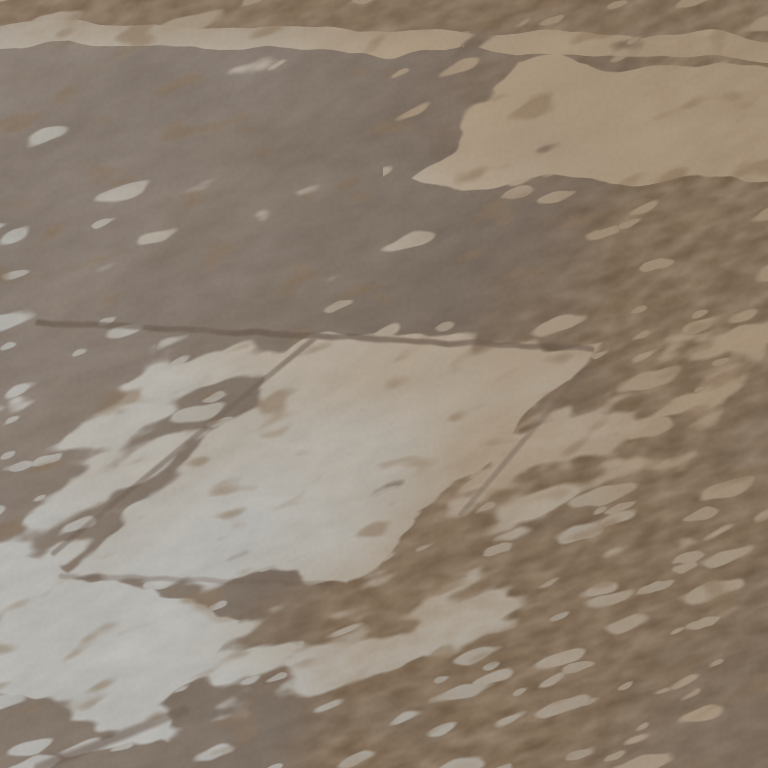
Give the GLSL for this texture, as a Shadertoy shader.

```glsl
// Worn paving slabs under dappled sunlight, with dry litter, dark joints and slanted flecks.

const vec3 SHADE_WARM = vec3(0.455, 0.400, 0.350);
const vec3 SHADE_GREY = vec3(0.535, 0.490, 0.450);
const vec3 SUN_PALE   = vec3(0.705, 0.700, 0.680);
const vec3 SUN_TAN    = vec3(0.660, 0.585, 0.495);
const vec3 LITTER     = vec3(0.525, 0.445, 0.355);
const vec3 JOINT      = vec3(0.410, 0.350, 0.305);
const float GRAIN_ANGLE = 0.36;

vec2 hash2(vec2 p) {
    vec3 q = fract(p.xyx * vec3(0.1031, 0.1030, 0.0973));
    q += dot(q, q.yzx + 33.33);
    return fract((q.xx + q.yz) * q.zy);
}

float cornerSlope(vec2 cell, vec2 offset) {
    float angle = 6.2832 * hash2(cell).x;
    return dot(vec2(cos(angle), sin(angle)), offset);
}

float gradientNoise(vec2 p) {
    vec2 i = floor(p), f = fract(p);
    vec2 w = f * f * f * (f * (f * 6.0 - 15.0) + 10.0);
    vec2 e = vec2(1.0, 0.0);
    float low  = mix(cornerSlope(i, f), cornerSlope(i + e, f - e), w.x);
    float high = mix(cornerSlope(i + e.yx, f - e.yx), cornerSlope(i + 1.0, f - 1.0), w.x);
    return mix(low, high, w.y);
}

float fbm(vec2 p, int octaves) {
    float sum = 0.0, gain = 0.8;
    for (int i = 0; i < octaves; i++) {
        sum += gain * gradientNoise(p);
        p = mat2(1.62, 0.25, -0.25, 1.62) * p + 7.3;
        gain *= 0.55;
    }
    return sum;
}

vec2 rotate(vec2 p, float angle) {
    float c = cos(angle), s = sin(angle);
    return vec2(c * p.x + s * p.y, c * p.y - s * p.x);
}

// Soft parallelogram given by its centre and two half axes.
float patchMask(vec2 p, vec2 centre, vec2 a, vec2 b, float soft) {
    vec2 d = p - centre;
    vec2 k = vec2(d.x * b.y - d.y * b.x, a.x * d.y - a.y * d.x) / (a.x * b.y - a.y * b.x);
    float inside = 1.0 - max(abs(k.x), abs(k.y));
    return smoothstep(-soft, soft, inside);
}

float lineMask(vec2 p, vec2 a, vec2 b, float width) {
    vec2 d = p - a, ab = b - a;
    float t = clamp(dot(d, ab) / dot(ab, ab), 0.0, 1.0);
    return 1.0 - smoothstep(width * 0.3, width * 1.4, length(d - ab * t));
}

// Ragged slanted spots of light scattered over a jittered grid.
float flecks(vec2 p, vec2 scale, float density) {
    vec2 g = p * scale, cell = floor(g);
    float mask = 0.0;
    for (int y = -1; y <= 1; y++)
    for (int x = -1; x <= 1; x++) {
        vec2 id = cell + vec2(x, y);
        vec2 seed = hash2(id + 41.0), jitter = hash2(id + 97.0);
        vec2 d = g - id - 0.2 - 0.6 * jitter;
        d.x += d.y * (seed.y - 0.5);
        float size = mix(0.18, 0.46, seed.y * seed.y);
        float r = length(d * vec2(0.85, 1.3)) + 0.2 * gradientNoise(g * 2.3 + id);
        float spot = 1.0 - smoothstep(size - 0.07, size + 0.07, r);
        mask = max(mask, spot * step(seed.x, density));
    }
    return mask;
}

void mainImage(out vec4 fragColor, in vec2 fragCoord) {
    vec2 uv = fragCoord / iResolution.xy;
    vec2 grain = rotate(uv, GRAIN_ANGLE);
    vec2 warped = uv + 0.018 * vec2(fbm(uv * 9.0, 2), fbm(uv * 9.0 + 31.0, 2));
    float streak = fbm(grain * vec2(6.0, 17.0) + 3.0, 4);
    float fine = fbm(grain * vec2(22.0, 52.0), 3);
    float cloud = fbm(grain * vec2(3.0, 5.0) + 11.0, 3);

    // Large sunlit areas; partial weights break up into streaks.
    float sun = patchMask(warped, vec2(0.43, 0.40), vec2(0.19, -0.005), vec2(0.165, 0.16), 0.16);
    sun = max(sun, patchMask(warped, vec2(0.09, 0.165), vec2(0.17, -0.05), vec2(0.05, 0.08), 0.3));
    sun = max(sun, patchMask(warped, vec2(0.85, 0.84), vec2(0.24, 0.0), vec2(0.07, 0.075), 0.15));
    sun = max(sun, 0.56 * patchMask(warped, vec2(0.21, 0.40), vec2(0.14, 0.0), vec2(0.13, 0.15), 0.3));
    sun = max(sun, 0.50 * patchMask(warped, vec2(0.79, 0.43), vec2(0.19, 0.06), vec2(0.08, 0.11), 0.3));
    sun = max(sun, 0.52 * patchMask(warped, vec2(0.47, 0.17), vec2(0.26, 0.05), vec2(0.08, 0.09), 0.3));
    float band = 0.955 - 0.02 * uv.x;
    sun = max(sun, 0.9 * (1.0 - smoothstep(0.008, 0.02, abs(warped.y - band))));
    float light = smoothstep(-0.09, 0.09, sun - 0.5 + 0.95 * streak + 0.15 * fine);

    float openGround = smoothstep(0.75, 0.35, uv.y) + smoothstep(0.4, 0.75, uv.x);
    float density = mix(0.06, 0.24, clamp(openGround, 0.0, 1.0));
    light = max(light, 0.9 * flecks(grain, vec2(13.0, 30.0), density));
    light = max(light, 0.8 * flecks(grain + 5.0, vec2(22.0, 46.0), density * 0.6));

    // Dry litter gathers around the slabs and along the top edge.
    float litter = smoothstep(0.0, 0.25, uv.x * 0.8 - uv.y * 0.45 - 0.16 + 0.3 * cloud);
    litter *= 1.0 - 0.75 * smoothstep(0.65, 1.1, uv.x - uv.y * 0.5 + 0.2 * cloud);
    litter = max(litter, smoothstep(0.93, 0.97, uv.y));
    litter = max(litter, 0.6 * smoothstep(0.5, 0.75, uv.x) * smoothstep(0.72, 0.8, uv.y));

    float greyness = smoothstep(1.0, 0.1, uv.x + 0.35 * (1.0 - uv.y) + 0.5 * cloud);
    vec3 shade = mix(SHADE_WARM, SHADE_GREY, greyness) + 0.05 * cloud + 0.035 * streak;
    shade = mix(shade, LITTER + 0.12 * fine, 0.75 * litter);
    float warmth = smoothstep(0.2, 1.05, uv.x * 0.75 + uv.y * 0.55 + 0.35 * cloud);
    vec3 lit = mix(SUN_PALE, SUN_TAN, warmth) + 0.03 * streak;
    lit = mix(lit, LITTER, clamp(0.2 * litter + 0.35 * litter * fine, 0.0, 0.5));
    vec3 color = mix(shade, lit, light);

    // Thin stains, slab joints and a faint surface grain.
    color = mix(color, LITTER, 0.55 * smoothstep(0.2, 0.5, fbm(grain * vec2(11.0, 30.0) + 60.0, 3)));
    vec2 wobble = uv + 0.004 * fbm(uv * 25.0, 2);
    float joints = lineMask(wobble, vec2(0.05, 0.58), vec2(0.77, 0.545), 0.0045);
    joints = max(joints, 0.7 * lineMask(wobble, vec2(0.41, 0.56), vec2(0.07, 0.28), 0.004));
    joints = max(joints, 0.5 * lineMask(wobble, vec2(0.77, 0.53), vec2(0.60, 0.33), 0.004));
    joints = max(joints, 0.5 * lineMask(wobble, vec2(0.08, 0.25), vec2(0.43, 0.24), 0.004));
    joints = max(joints, 0.8 * lineMask(wobble, vec2(0.05, 0.0), vec2(0.24, 0.075), 0.007));
    color = mix(color, JOINT, joints * (0.65 + 0.4 * streak));
    color += 0.025 * fine + 0.012 * gradientNoise(uv * 170.0);
    fragColor = vec4(clamp(color, 0.0, 1.0), 1.0);
}
```
